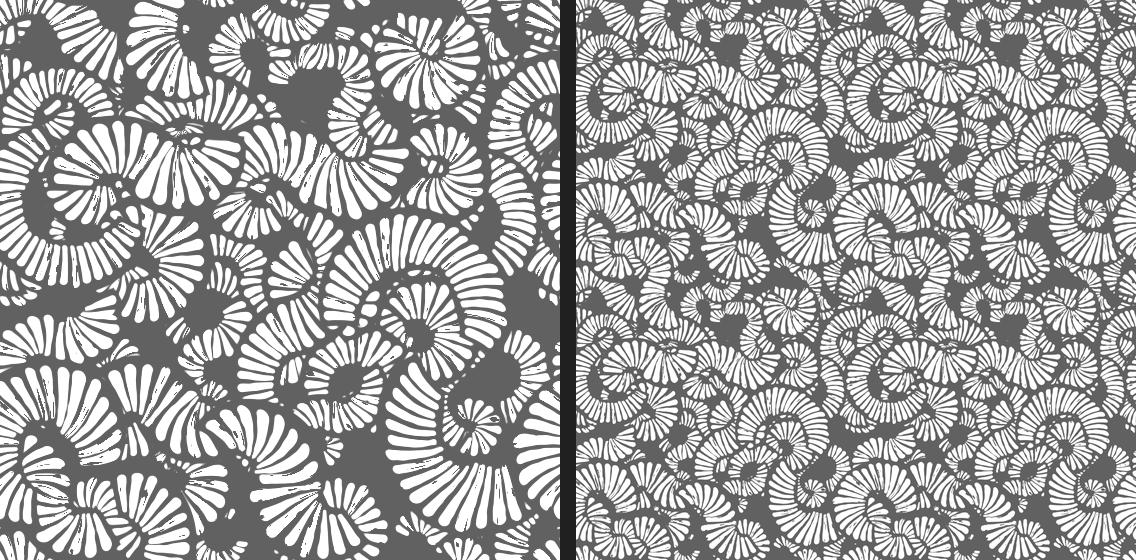
Left: one tile. Right: repeated 2 by 2.
This pattern is drawn by a Shadertoy shader. Its source:

```glsl
// White brush strokes set side by side along curling ribbons on a grey ground.
// Each ribbon is an arch or an S of two arcs, placed on a torus so it tiles.
// Ribbons run front to back; the ones behind are trimmed to the free space.

const vec3  GROUND = vec3(0.38);
const vec3  PAINT = vec3(1.0);
const int   RIBBONS = 76;
const float WIDE = 0.064;        // half width of the front ribbons
const float NARROW = 0.021;      // half width of the rear ribbons
const float HALF_LENGTH = 0.25;  // longest half length of a ribbon
const float MARGIN = 0.006;      // grey rim around a ribbon
const float FILL = 0.70;         // painted part of the stroke spacing
const float TRIM_ROUND = 0.005;  // rounding of trimmed strokes
const float ROUGHNESS = 0.0022;  // raggedness of stroke edges
const float SOFT = 0.0012;       // half width of the edge blend
const float PI = 3.14159265;

vec4 hash4(float n) {
    return fract(sin(n * vec4(12.989, 78.233, 37.719, 53.117) + 1.7) * 43758.55);
}

float hash2(vec2 p) {
    vec3 q = fract(p.xyx * 0.1031);
    q += dot(q, q.yzx + 33.33);
    return fract((q.x + q.y) * q.z);
}

float noise(vec2 p) {
    vec2 i = floor(p), f = fract(p);
    f = f * f * (3.0 - 2.0 * f);
    return mix(mix(hash2(i), hash2(i + vec2(1, 0)), f.x),
               mix(hash2(i + vec2(0, 1)), hash2(i + vec2(1, 1)), f.x), f.y);
}

float smoothMax(float a, float b, float k) {
    float h = max(k - abs(a - b), 0.0) / k;
    return max(a, b) + h * h * k * 0.25;
}

// Half width of a ribbon at arc position s: slow swell, narrower tips
float ribbonWidth(float s, float halfWidth, float reach, float phase) {
    float t = min(abs(s) / reach, 1.0);
    return halfWidth * (0.9 + 0.1 * sin(s * 24.0 + phase)) * (1.0 - 0.4 * t * t * t * t);
}

// Signed distance to one stroke; s runs along the ribbon, d across it
float strokeDistance(float s, float d, float stretch, float spacing, float count,
                     float halfWidth, float reach, float phase, float seed) {
    float id = clamp(floor(s / spacing), -count, count - 1.0);
    float middle = (id + 0.5) * spacing;
    vec4 r = hash4(id * 1.37 + seed * 7.91);

    float room = ribbonWidth(middle, halfWidth, reach, phase);
    float halfLen = room * (0.8 + 0.17 * r.x);
    float along = d - (r.y - 0.5) * (room - halfLen);
    float thick = 0.5 * spacing * stretch * (FILL + 0.24 * (r.z - 0.5));
    thick *= 1.0 + 0.26 * (r.w - 0.5) * clamp(along / halfLen, -1.0, 1.0);
    float side = (s - middle - (r.w - 0.5) * 0.08 * spacing) * stretch;
    float dist = length(vec2(side, max(abs(along) - halfLen + thick, 0.0))) - thick;

    // Ragged edges, and dry streaks in some strokes
    vec2 grain = vec2(s, d) + seed * 0.713 + 3.0;
    dist += ROUGHNESS * (noise(grain * vec2(130.0, 75.0)) - 0.5);
    float streak = smoothstep(0.72, 0.92, noise(grain * vec2(330.0, 55.0)));
    return dist + 0.008 * streak * step(0.6, r.y);
}

void mainImage(out vec4 fragColor, in vec2 fragCoord) {
    vec2 uv = fragCoord / iResolution.xy;
    float paint = 1.0;   // distance to the nearest visible stroke
    float space = 1.0;   // distance to the nearest ribbon in front

    for (int i = 0; i < RIBBONS; i++) {
        float n = float(i) + 1.0;
        vec4 shape = hash4(n), style = hash4(n + 100.5);

        // Evenly scattered centre, wrapped around the canvas, then turned
        vec2 p = fract(uv - fract(n * vec2(0.75488, 0.56984)) + 0.5) - 0.5;
        float turn = 2.0 * PI * shape.x;
        p = mat2(cos(turn), sin(turn), -sin(turn), cos(turn)) * p;

        // Size falls with depth; some front ribbons are small as well
        float depth = pow(n / float(RIBBONS), 0.7);
        if (style.x < 0.2) depth = max(depth, 0.75);
        float halfWidth = mix(WIDE, NARROW, depth) * (0.8 + 0.4 * shape.y);
        float radius = halfWidth * mix(1.2, 2.7, shape.z * shape.z);
        float spacing = 0.0075 + 0.24 * halfWidth;
        float count = floor(min(0.8 * PI * radius, HALF_LENGTH) / spacing);
        float reach = count * spacing;
        float phase = 2.0 * PI * style.y;

        // Ribbon coordinates; mirroring the lower half turns an arch into an S
        float flip = (shape.w < 0.5 && p.y < 0.0) ? -1.0 : 1.0;
        vec2 q = vec2(p.x * flip + radius, p.y);
        float fromCentre = length(q);
        float stretch = fromCentre / radius;
        float d = flip * (fromCentre - radius);
        float s = radius * atan(q.y, q.x) + (style.z - 0.5) * 0.6 * d;
        s += 0.005 * sin(d * 30.0 + s * 9.0 + phase);

        float ribbon = max(abs(d) - ribbonWidth(s, halfWidth, reach, phase),
                           (abs(s) - reach) * stretch);
        if (ribbon < SOFT) {
            float stroke = strokeDistance(s, d, stretch, spacing, count,
                                          halfWidth, reach, phase, n);
            paint = min(paint, smoothMax(stroke, MARGIN - space, TRIM_ROUND));
        }
        space = min(space, ribbon);
        if (space < 0.0) break;
    }

    float soft = max(SOFT, 0.6 / iResolution.y);
    fragColor = vec4(mix(PAINT, GROUND, smoothstep(-soft, soft, paint)), 1.0);
}
```
